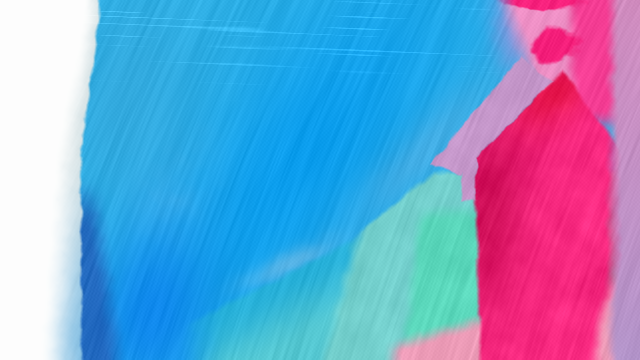
Give the GLSL for this background, as a WebGL 2 fragment shader.

```glsl
#version 300 es
precision highp float;

uniform vec2 u_resolution;
out vec4 fragColor;

#define EDGE_WOBBLE 0.020
#define EDGE_SOFT 0.004
#define STREAK_GAIN 0.085
#define WEAVE_GAIN 0.022
#define WEAVE_FREQ 190.0
#define SCRATCH_GAIN 0.10
#define PAPER vec3(0.992, 0.994, 0.992)
#define SKY vec3(0.18, 0.69, 0.90)
#define AZURE vec3(0.03, 0.61, 0.93)
#define MINT vec3(0.45, 0.81, 0.80)
#define MAUVE vec3(0.77, 0.59, 0.79)
#define MAGENTA vec3(0.97, 0.16, 0.50)

float hash(vec2 p) {
    return fract(sin(dot(p, vec2(127.1, 311.7))) * 43758.5453);
}

float noise(vec2 p) {
    vec2 i = floor(p), f = fract(p);
    f = f * f * (3.0 - 2.0 * f);
    return mix(mix(hash(i), hash(i + vec2(1, 0)), f.x),
               mix(hash(i + vec2(0, 1)), hash(i + vec2(1, 1)), f.x), f.y);
}

float fbm(vec2 p) {
    float sum = 0.0, amp = 0.5;
    for (int i = 0; i < 4; i++) {
        sum += amp * noise(p);
        p = p * 2.03 + 17.0;
        amp *= 0.5;
    }
    return sum;
}

// Signed distance to a line, positive on the left of a -> b
float side(vec2 p, vec2 a, vec2 b) {
    vec2 d = normalize(b - a);
    return d.x * (p.y - a.y) - d.y * (p.x - a.x);
}

float fill(float d, float soft) {
    return smoothstep(-soft, soft, d);
}

// Soft elliptical patch, leaning by angle
float blob(vec2 p, vec2 center, vec2 radius, float angle) {
    float c = cos(angle), s = sin(angle);
    vec2 q = mat2(c, -s, s, c) * (p - center) / radius;
    return exp(-dot(q, q));
}

vec3 blueField(vec2 p, float grain) {
    vec3 col = mix(SKY, AZURE, 0.95 * blob(p, vec2(0.84, 0.56), vec2(0.62, 0.26), 0.9));
    col = mix(col, vec3(0.22, 0.66, 0.86), 0.6 * blob(p, vec2(0.35, 0.72), vec2(0.20, 0.32), -0.2));
    col = mix(col, vec3(0.36, 0.71, 0.90), 0.5 * grain * blob(p, vec2(0.48, 0.46), vec2(0.10, 0.16), -0.4));
    col = mix(col, vec3(0.05, 0.52, 0.93), 0.9 * blob(p, vec2(0.42, 0.12), vec2(0.16, 0.24), -0.2));
    col = mix(col, vec3(0.33, 0.68, 0.88), 0.6 * blob(p, vec2(1.18, 0.58), vec2(0.28, 0.07), 0.8));
    float shade = fill(0.325 - 0.13 * p.y - p.x, 0.035) * fill(0.44 - p.y, 0.08);
    return mix(col, vec3(0.13, 0.37, 0.72), 0.85 * shade);
}

vec3 greenPatches(vec3 col, vec2 p, float grain) {
    // Teal wedge under a pale diagonal stroke
    float slope = side(p, vec2(1.04, 0.365), vec2(0.58, 0.125));
    float wedge = fill(slope, 0.012) * fill(p.x - 0.56, 0.07) * fill(1.04 - p.x, 0.02);
    vec3 teal = mix(vec3(0.15, 0.69, 0.85), vec3(0.33, 0.78, 0.82), fill(slope - 0.10, 0.09));
    col = mix(col, vec3(0.40, 0.72, 0.90), 0.8 * blob(p, vec2(0.81, 0.27), vec2(0.13, 0.03), 0.43));
    col = mix(col, teal, wedge);
    // Mint body with a fresher panel on its right
    float body = min(side(p, vec2(1.21, 0.525), vec2(1.01, 0.365)), 0.522 - p.y);
    float mint = fill(body, 0.008) * fill(side(p, vec2(1.00, 0.36), vec2(0.90, 0.0)), 0.022);
    vec3 tint = mix(MINT, vec3(0.36, 0.85, 0.74), fill(p.x - 1.12 - 0.12 * p.y, 0.02) * fill(0.41 - p.y, 0.03));
    col = mix(col, tint + 0.06 * (grain - 0.5), mint);
    float blush = fill(0.075 - p.y + 0.30 * (p.x - 1.22), 0.025) * fill(p.x - 1.09, 0.03);
    return mix(col, vec3(0.96, 0.60, 0.72), 0.95 * blush);
}

vec3 pinkCorner(vec3 col, vec2 p, float grain) {
    float start = 1.40 + 0.35 * (1.0 - p.y);
    float corner = fill(p.x - start, 0.035) * fill(p.y - 0.66, 0.04);
    vec3 pink = mix(vec3(0.93, 0.56, 0.77), vec3(0.96, 0.24, 0.58), fill(p.x - 1.59, 0.025));
    float splash = blob(p, vec2(1.54, 0.88), vec2(0.06, 0.07), 0.4) + blob(p, vec2(1.50, 1.0), vec2(0.12, 0.025), 0.0);
    pink = mix(pink, vec3(0.96, 0.12, 0.48), fill(splash + 0.9 * (grain - 0.5) - 0.42, 0.12));
    col = mix(col, vec3(0.55, 0.58, 0.86), 0.8 * blob(p, vec2(1.42, 0.91), vec2(0.05, 0.12), 0.2));
    return mix(col, pink, corner);
}

void main() {
    vec2 p = gl_FragCoord.xy / u_resolution.y;
    float grain = fbm(p * 16.0);
    vec2 q = p + EDGE_WOBBLE * (vec2(fbm(p * 22.0), fbm(p * 22.0 + 40.0)) - 0.47);

    // Paper margin, haze and blue field
    float rim = 0.226 + 0.052 * smoothstep(0.5, 1.05, p.y);
    float haze = smoothstep(rim - mix(0.12, 0.04, p.y), rim + 0.01, q.x);
    vec3 hazeTint = mix(vec3(0.52, 0.75, 0.89), vec3(0.84, 0.89, 0.90), smoothstep(0.0, 0.6, p.y));
    vec3 col = mix(PAPER, hazeTint, haze);
    float painted = fill(q.x - rim, 0.006);
    col = mix(col, blueField(q, grain), painted);
    col = greenPatches(col, q, grain);
    col = pinkCorner(col, q, grain);

    // Mauve right margin
    vec3 margin = mix(vec3(0.70, 0.58, 0.79), vec3(0.82, 0.55, 0.75), p.y);
    col = mix(col, margin, fill(q.x - 1.70, 0.018));

    // Magenta body
    float top = min(side(q, vec2(1.532, 0.773), vec2(1.318, 0.56)), side(q, vec2(1.71, 0.60), vec2(1.58, 0.78)));
    float left = side(q, vec2(1.315, 0.60), vec2(1.335, 0.0));
    float right = 1.705 - 0.05 * smoothstep(0.3, 0.0, p.y) - q.x;
    vec3 rose = mix(MAGENTA, vec3(0.79, 0.04, 0.32), 0.9 * blob(q, vec2(1.35, 0.42), vec2(0.10, 0.26), -0.1));
    rose = mix(rose, vec3(0.89, 0.07, 0.27), 0.9 * blob(q, vec2(1.54, 0.74), vec2(0.13, 0.07), 0.7));
    rose += 0.10 * (grain - 0.47);
    col = mix(col, rose, fill(top, EDGE_SOFT * 2.0) * fill(left, EDGE_SOFT * 2.0) * fill(right, 0.025));

    // Mauve diagonal band and its drip
    float band = min(side(q, vec2(1.417, 0.803), vec2(1.197, 0.549)), side(q, vec2(1.324, 0.56), vec2(1.532, 0.773)));
    band = min(band, min(side(q, vec2(1.532, 0.773), vec2(1.435, 0.85)), side(q, vec2(1.197, 0.545), vec2(1.324, 0.50))));
    vec2 drip = vec2(0.020, 0.06) - abs(q - vec2(1.303, 0.503));
    band = max(band, min(drip.x, drip.y));
    col = mix(col, MAUVE + 0.06 * (grain - 0.47), fill(band, EDGE_SOFT));

    // Bristle streaks, dry scratches and canvas weave
    vec2 along = vec2(p.x - 0.32 * p.y - 0.08 * p.y * p.y, p.y);
    float streak = 0.6 * noise(along * vec2(95.0, 5.0)) + 0.4 * noise(along * vec2(210.0, 9.0)) - 0.5;
    float scratch = smoothstep(0.80, 1.0, noise(vec2(p.x * 3.0, p.y * 150.0 + p.x * 6.0)));
    scratch *= smoothstep(0.68, 0.9, p.y) * fill(1.4 - p.x, 0.1);
    float weave = sin(p.x * WEAVE_FREQ * 3.0) * sin(p.y * WEAVE_FREQ * 3.0);
    float cover = max(painted, 0.4 * haze);
    col += cover * (STREAK_GAIN * streak + SCRATCH_GAIN * scratch + 0.5 * WEAVE_GAIN * weave);
    fragColor = vec4(clamp(col, 0.0, 1.0), 1.0);
}
```
